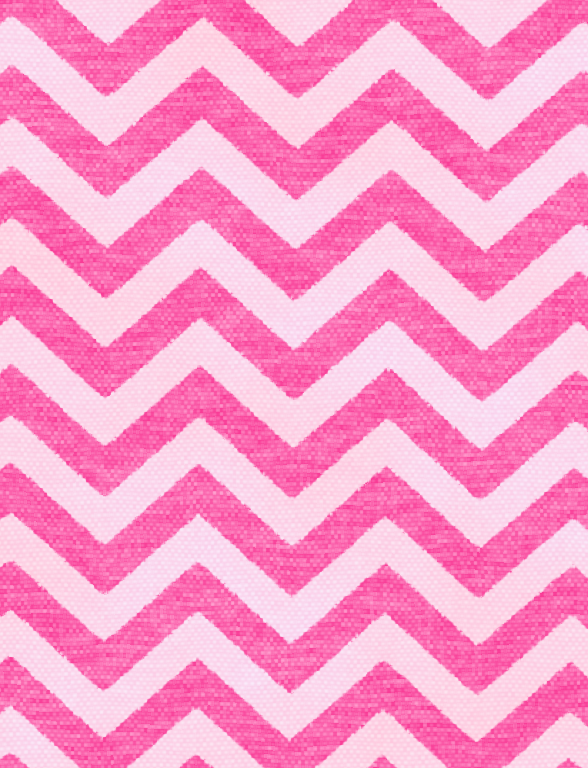
Write a Shadertoy shader that draws this pattern.

```glsl
// Pink and pale chevron stripes printed on a plain-woven cotton cloth.

#define COLUMN_WIDTH 0.2474               // one zigzag, in canvas heights
#define ROW_HEIGHT   0.1318               // one pink and pale pair
#define ZIGZAG_DROP  0.109                // peak to valley before rounding
#define PINK_SHARE   0.512                // pink part of each row
#define ORIGIN       vec2(0.1393, 0.1927) // first valley, from the top left
#define THREADS      vec2(230.0, 175.0)   // warp and weft per canvas height
#define EDGE_SOFT    0.0021
#define DEEP_PINK    vec3(0.975, 0.235, 0.590)
#define LIGHT_PINK   vec3(0.995, 0.595, 0.790)
#define PALE_SHADOW  vec3(0.990, 0.755, 0.870)
#define PALE_LIGHT   vec3(0.985, 0.905, 0.955)

const float PI = 3.14159265;

float hash(vec2 p) {
    return fract(sin(dot(p, vec2(127.1, 311.7))) * 43758.5453);
}

// Smooth variation along each thread, independent from row to row.
float streak(float x, float row) {
    float i = floor(x);
    float f = smoothstep(0.0, 1.0, x - i);
    return mix(hash(vec2(i, row)), hash(vec2(i + 1.0, row)), f);
}

// Broad uneven tint from layered sines, about -1 to 1.
float wash(vec2 p) {
    float sum = 0.0, amp = 0.5;
    for (int i = 0; i < 4; i++) {
        sum += amp * sin(p.x + 1.7 * sin(p.y * 0.8)) * cos(p.y * 1.1 - p.x * 0.4);
        p = mat2(0.8, 0.6, -0.6, 0.8) * p * 1.9 + 2.3;
        amp *= 0.6;
    }
    return sum;
}

// Signed distance to the pink bands, negative inside; p.y runs down.
float chevron(vec2 p) {
    // Cloth leans and tightens slightly towards the bottom.
    float lean = 0.006 * (p.y - 0.156);
    float column = (p.x - ORIGIN.x + lean) / (COLUMN_WIDTH - lean);
    float y = p.y - ORIGIN.y - 0.0105 * (p.x - ORIGIN.x);

    // Triangle wave with slightly rounded tips.
    y += ZIGZAG_DROP * acos(0.997 * cos(2.0 * PI * column)) / PI;
    float row = y / ROW_HEIGHT;
    row += 0.0045 * row * row;

    float band = abs(fract(row - 0.5 * PINK_SHARE + 0.5) - 0.5) - 0.5 * PINK_SHARE;
    float slope = 2.0 * ZIGZAG_DROP / COLUMN_WIDTH;
    return band * ROW_HEIGHT / sqrt(1.0 + slope * slope);
}

void mainImage(out vec4 fragColor, in vec2 fragCoord) {
    vec2 p = fragCoord / iResolution.y;
    p.y = 1.0 - p.y;
    float pixel = 1.0 / iResolution.y;

    // Wavering thread coordinates and over-under relief.
    vec2 t = p * THREADS + 0.25 * sin(p.yx * vec2(61.0, 47.0) + 2.0 * sin(p * 23.0));
    vec2 cell = floor(t);
    float visible = 1.0 - smoothstep(0.4, 1.0, THREADS.x * pixel);
    float relief = 0.65 * sin(PI * t.x) * sin(PI * t.y) - 0.35 * cos(2.0 * PI * t.y);
    relief *= visible;

    // Ink variation: single crossings, thread streaks and broad patches.
    float speck = (hash(cell) - 0.5) * visible;
    float slub = streak(t.x / 7.0 + 9.0 * hash(cell.yy), cell.y) - 0.5;
    float patchTint = wash(p * 7.0 + 1.0);

    float pinkShade = 0.49 + 0.27 * relief + 0.38 * speck + 0.42 * slub + 0.10 * patchTint;
    float paleShade = 0.57 + 0.34 * relief + 0.20 * speck + 0.12 * slub + 0.16 * patchTint;
    vec3 pink = mix(DEEP_PINK, LIGHT_PINK, clamp(pinkShade, 0.0, 1.1));
    vec3 pale = mix(PALE_SHADOW, PALE_LIGHT, clamp(paleShade, 0.0, 1.1));
    pale += vec3(-0.010, 0.0, 0.025) * patchTint;

    // Ink bleeds a little unevenly at the thread crossings.
    float d = chevron(p) + 0.0018 * speck + 0.0008 * relief;
    float soft = max(EDGE_SOFT, 0.8 * pixel);
    fragColor = vec4(mix(pink, pale, smoothstep(-soft, soft, d)), 1.0);
}
```
